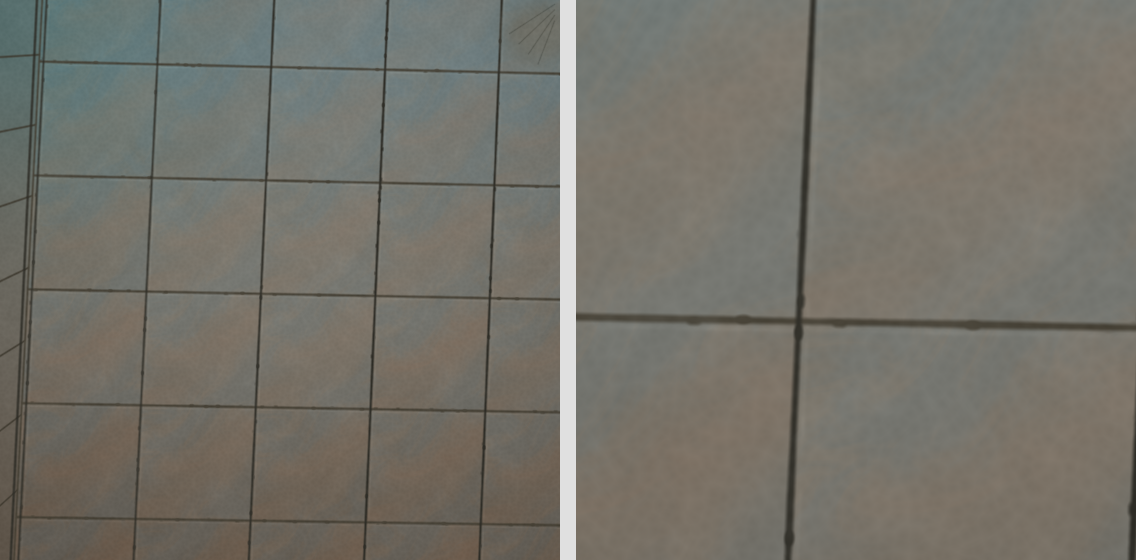
Left, the full canvas; right, a detail of the centre.
Reproduce this texture procedurally as a WebGL 1 fragment shader.

```glsl
precision highp float;
// Stone-print floor tiles in slight perspective, with a strip of wall tiles at the left.
// Warped grid coordinates give grout distances; layered sines and cellular noise
// make the diagonal veining, the pitted grain and the uneven grout.
uniform vec2 u_resolution;

const vec2 TILE = vec2(0.2032, 0.2031);    // floor tile pitch
const vec2 FIRST = vec2(0.2865, 0.1146);   // a grid crossing, measured from the top left
const vec2 SKEW = vec2(0.048, 0.0234);     // lean of the columns and rows
const vec2 SPREAD = vec2(0.0026, -0.0021); // change of pitch across the canvas
const vec2 GROUT_HALF = vec2(0.0019, 0.0021);
const float EDGE_SOFT = 0.0014;
const float WALL_PITCH = 0.1335;
const vec3 COOL_TOP = vec3(0.455, 0.497, 0.492);
const vec3 STONE_MID = vec3(0.475, 0.458, 0.420);
const vec3 WARM_LOW = vec3(0.435, 0.390, 0.338);
const vec3 GROUT_V = vec3(0.18, 0.175, 0.15);
const vec3 GROUT_H = vec3(0.26, 0.24, 0.195);
const vec3 BLUSH = vec3(0.012, -0.022, -0.036);
const vec3 BLUE_GREY = vec3(-0.022, 0.002, 0.020);
const vec3 SMUDGE = vec3(0.43, 0.425, 0.385);

vec2 hash2(vec2 p) {
  return fract(sin(vec2(dot(p, vec2(127.1, 311.7)), dot(p, vec2(269.5, 183.3)))) * 4375.85);
}

// Distance to the nearest scattered point
float cellular(vec2 p) {
  vec2 cell = floor(p), f = fract(p);
  float nearest = 2.0;
  for (int j = -1; j <= 1; j++)
    for (int i = -1; i <= 1; i++) {
      vec2 o = vec2(float(i), float(j));
      nearest = min(nearest, length(o + hash2(cell + o) - f));
    }
  return nearest;
}

// Layered, rotated and self-warped sines, about -1 to 1
float mottle(vec2 p) {
  float sum = 0.0, amp = 0.55;
  for (int i = 0; i < 6; i++) {
    p += 0.7 * sin(p.yx * 1.3 + vec2(1.7, 4.1));
    sum += amp * sin(p.x) * cos(p.y);
    p = mat2(1.36, 1.09, -1.09, 1.36) * p + 2.3;
    amp *= 0.68;
  }
  return sum;
}

float lineMask(float d, float halfWidth, float soft) {
  return 1.0 - smoothstep(halfWidth - soft, halfWidth + soft, abs(d));
}

float segmentDistance(vec2 p, vec2 a, vec2 b) {
  vec2 ab = b - a;
  return length(p - a - ab * clamp(dot(p - a, ab) / dot(ab, ab), 0.0, 1.0));
}

// Tint of the printed stone; f runs right and down inside one tile
vec3 stonePrint(vec2 f, vec2 id) {
  vec2 vary = hash2(id);
  float along = 0.8 * f.x - 0.6 * f.y, across = 0.6 * f.x + 0.8 * f.y;
  float vein = mottle(vec2(along * 4.0, across * 8.0) + 0.5 * vary);
  float own = mottle(f * 5.0 + vary * 40.0);
  float offBand = (across - 0.76 + 0.07 * vein) / 0.22;
  float band = exp(-offBand * offBand);
  float blush = band * (0.5 + 0.5 * vein) * (0.6 + 0.6 * vary.x);
  float blue = smoothstep(0.1, 0.9, 0.45 - 0.6 * vein + 0.4 * own) * (1.0 - band);
  return BLUSH * blush + BLUE_GREY * blue + 0.012 * vein + 0.009 * own + 0.012 * (vary.y - 0.5);
}

void main() {
  vec2 p = gl_FragCoord.xy / u_resolution;
  p.y = 1.0 - p.y; // y now runs down
  float soft = EDGE_SOFT + 0.5 / min(u_resolution.x, u_resolution.y);

  // Light: cool from the top, warm below, darker toward the corners
  vec3 light = mix(COOL_TOP, STONE_MID, smoothstep(0.0, 0.52, p.y));
  light = mix(light, WARM_LOW, smoothstep(0.45, 1.05, p.y));
  vec2 fromCentre = p - vec2(0.55, 0.42);
  light *= 1.03 - 0.22 * dot(fromCentre, fromCentre);
  light.r -= 0.06 * exp(-9.0 * dot(p, p));

  // Floor grid
  vec2 along = vec2(p.y, p.x - 0.27);
  vec2 grid = (p - FIRST + vec2(1.0, -1.0) * SKEW * along) / (TILE + SPREAD * along);
  vec2 d = (fract(grid + 0.5) - 0.5) * TILE;
  vec3 color = light + stonePrint(fract(grid), floor(grid));

  // Bright tile rims beside the grout, then the grout with crumbs and thin spots
  vec2 rim = (d - 0.0052) / 0.0016;
  rim = exp(-rim * rim) * (0.5 + 0.5 * mottle(grid * 9.0));
  color += 0.035 * max(rim.x, rim.y);
  float crumb = smoothstep(0.2, 0.05, cellular(p * 34.0));
  vec2 halfWidth = GROUT_HALF + 0.0003 * mottle(p * 30.0) + 0.0012 * crumb;
  float worn = 0.88 + 0.1 * mottle(p * 14.0);
  color = mix(color, GROUT_H, worn * lineMask(d.y, halfWidth.y, soft));
  float depth = mix(0.78, 1.0, smoothstep(0.2, 0.65, p.x));
  color = mix(color, GROUT_V, depth * lineMask(d.x, halfWidth.x, soft));

  // Wall strip with its own slanting joints and a double seam
  float seamIn = p.x - mix(0.0755, 0.025, p.y), seamOut = p.x - mix(0.066, 0.019, p.y);
  float joint = (p.y - 0.102 + 0.06 * p.x) / (WALL_PITCH - 0.14 * p.x);
  float jointD = (fract(joint + 0.5) - 0.5) * WALL_PITCH;
  vec3 wall = light * 0.93 + 0.012 * mottle(p * 18.0);
  wall = mix(wall, GROUT_H * 0.9, 0.85 * lineMask(jointD, 0.0018, soft));
  color = mix(color, wall, 1.0 - smoothstep(-soft, soft, seamIn));
  color = mix(color, GROUT_H, 0.85 * lineMask(seamIn, 0.0016, soft));
  color = mix(color, GROUT_V, 0.85 * lineMask(seamOut, 0.0022, soft));

  // Scuffed corner with a fan of faint scratches
  float scuff = smoothstep(0.1, 0.03, length((p - vec2(0.965, 0.055)) * vec2(1.0, 1.2)));
  color = mix(color, SMUDGE + 0.02 * mottle(p * 50.0), 0.7 * scuff);
  for (int i = 0; i < 4; i++) {
    float k = float(i);
    float s = segmentDistance(p, vec2(0.99, 0.008 + 0.01 * k), vec2(0.91 + 0.017 * k, 0.06 + 0.018 * k));
    color -= 0.1 * lineMask(s, 0.0006, soft);
  }

  // Pitted grain
  color += 0.022 * (cellular(p * 130.0) - 0.5) + 0.007 * mottle(p * 95.0);
  gl_FragColor = vec4(color, 1.0);
}
```
